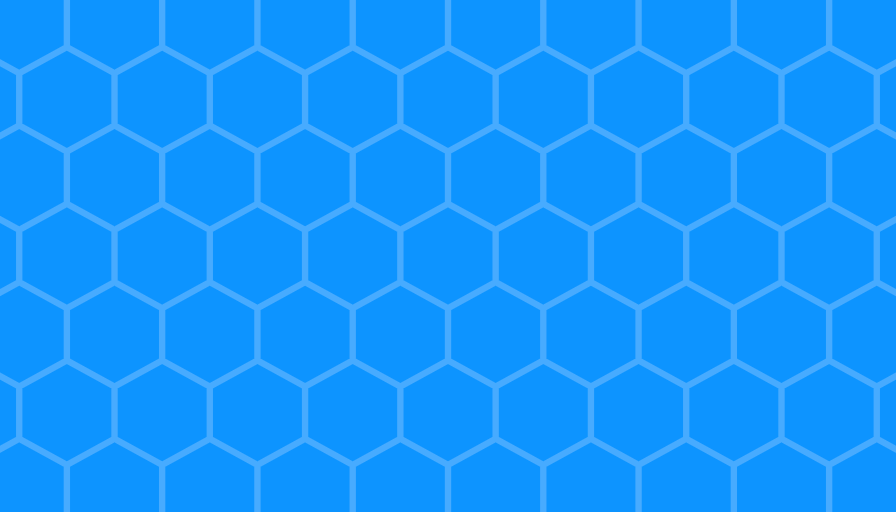
A Shadertoy shader for this pattern:

```glsl
const vec3 FIELD_BLUE = vec3(0.05, 0.58, 1.0);
const vec3 LINE_BLUE = vec3(0.28, 0.67, 1.0);

// Lengths as fractions of the canvas height
const vec2 CELL_PITCH = vec2(0.1861, 0.1530);
const float LINE_WIDTH = 0.0124;

// Distance from a point to the border of a pointy-top hexagon, positive inside
float hexInset(vec2 p, vec2 pitch) {
    float halfWidth = 0.5 * pitch.x;
    float apex = pitch.y * 2.0 / 3.0;
    vec2 slope = vec2(0.5 * apex, halfWidth);
    p = abs(p);
    float slant = (apex * halfWidth - dot(p, slope)) / length(slope);
    return min(halfWidth - p.x, slant);
}

// Offset from the nearest point of a rectangular lattice
vec2 latticeOffset(vec2 p, vec2 period) {
    return p - period * floor(p / period + 0.5);
}

// Two interleaved lattices form the staggered rows
float honeycombInset(vec2 p, vec2 pitch) {
    vec2 period = pitch * vec2(1.0, 2.0);
    float evenRows = hexInset(latticeOffset(p, period), pitch);
    float oddRows = hexInset(latticeOffset(p - 0.5 * period, period), pitch);
    return max(evenRows, oddRows);
}

float lineCoverage(float inset, float width, float pixel) {
    return clamp(0.5 + (0.5 * width - inset) / pixel, 0.0, 1.0);
}

void mainImage(out vec4 fragColor, in vec2 fragCoord) {
    // One cell sits at the centre of the canvas
    vec2 p = (fragCoord - 0.5 * iResolution.xy) / iResolution.y;
    float inset = honeycombInset(p, CELL_PITCH);
    float line = lineCoverage(inset, LINE_WIDTH, 1.0 / iResolution.y);
    fragColor = vec4(mix(FIELD_BLUE, LINE_BLUE, line), 1.0);
}
```
